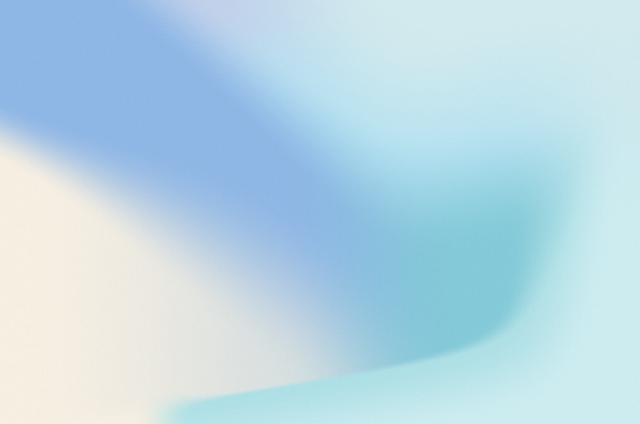
This background is drawn by a Shadertoy shader. Its source:

```glsl
// Soft abstract backdrop: a blue band folding into teal between cream and pale sky.
// Lengths are in canvas heights, origin at the lower left.

const vec3 CREAM    = vec3(0.965, 0.935, 0.885);
const vec3 MIST     = vec3(0.825, 0.865, 0.875);
const vec3 BLUE     = vec3(0.560, 0.717, 0.898);
const vec3 TEAL     = vec3(0.515, 0.790, 0.845);
const vec3 SKY_NEAR = vec3(0.700, 0.880, 0.945);
const vec3 SKY_FAR  = vec3(0.825, 0.918, 0.930);
const vec3 LAVENDER = vec3(0.765, 0.805, 0.915);
const vec3 AQUA     = vec3(0.680, 0.875, 0.900);
const vec3 ICE      = vec3(0.800, 0.925, 0.940);

const float FOLD_ROUNDING = 0.0055;
const float CREST_BLEND = 0.012;
const float GRAIN_CELLS = 340.0;
const float GRAIN_AMOUNT = 0.010;

float hash(vec2 p) {
    return fract(sin(dot(p, vec2(127.1, 311.7))) * 43758.5453);
}

// Fold between a shallow floor and a steep right wall; positive inside.
float foldDistance(vec2 p) {
    float floorDist = p.y - 0.039 - 0.15 * (p.x - 0.392);
    float wallDist = 1.295 + 0.15 * (p.y - 0.45) - p.x;
    float gap = floorDist - wallDist;
    return 0.5 * (floorDist + wallDist - sqrt(gap * gap + 4.0 * FOLD_ROUNDING));
}

// Upper limit of the band: falls diagonally, then levels out to the right.
float crestHeight(float x) {
    float slope = 1.01 - 0.88 * (x - 0.353);
    float shelf = 0.53 + 0.25 * (x - 1.05);
    float gap = slope - shelf;
    return 0.5 * (slope + shelf + sqrt(gap * gap + CREST_BLEND));
}

vec3 skyColor(vec2 p, float aboveCrest) {
    vec3 sky = mix(SKY_NEAR, SKY_FAR, smoothstep(-0.02, 0.42, aboveCrest));
    sky = mix(sky, SKY_FAR, 0.8 * smoothstep(1.15, 1.48, p.x));
    vec2 offset = (p - vec2(0.46, 1.02)) / vec2(0.26, 0.20);
    return mix(sky, LAVENDER, 0.9 * exp(-dot(offset, offset)));
}

vec3 bandColor(vec2 p) {
    // Cream rises into blue, more gradually toward the right
    float lowerEdge = 0.69 - 0.47 * p.x - 0.12 * p.x * p.x;
    float softness = mix(0.075, 0.21, smoothstep(0.0, 0.7, p.x));
    vec3 ground = mix(CREAM, MIST, smoothstep(0.05, 0.85, p.x));
    vec3 color = mix(ground, BLUE, smoothstep(-softness, softness, p.y - lowerEdge));
    return mix(color, TEAL, smoothstep(0.66, 1.10, p.x));
}

void mainImage(out vec4 fragColor, in vec2 fragCoord) {
    vec2 p = fragCoord / iResolution.y;
    p.x *= 1.506 * iResolution.y / iResolution.x;

    // Band below the sky
    float aboveCrest = p.y - crestHeight(p.x);
    float crestSoftness = mix(0.10, 0.15, smoothstep(0.4, 1.0, p.x));
    vec3 sky = skyColor(p, aboveCrest);
    vec3 inner = mix(bandColor(p), sky,
                     smoothstep(-crestSoftness, crestSoftness, aboveCrest));

    // Pale sheet beyond the fold
    float fold = foldDistance(p);
    vec3 outer = mix(AQUA, ICE, smoothstep(0.0, 0.16, -fold));
    outer = mix(CREAM, outer, smoothstep(0.31, 0.46, p.x));
    outer = mix(outer, sky, smoothstep(0.45, 0.80, p.y));

    // Crisp at the floor, diffuse up the wall
    float foldSoftness = mix(0.007, 0.11, smoothstep(0.08, 0.68, p.y));
    foldSoftness += 0.03 * (1.0 - smoothstep(0.35, 0.55, p.x));
    vec3 color = mix(outer, inner, smoothstep(-foldSoftness, foldSoftness, fold));

    // Fine grain
    color += GRAIN_AMOUNT * (hash(floor(p * GRAIN_CELLS)) - 0.5);
    fragColor = vec4(clamp(color, 0.0, 1.0), 1.0);
}
```
